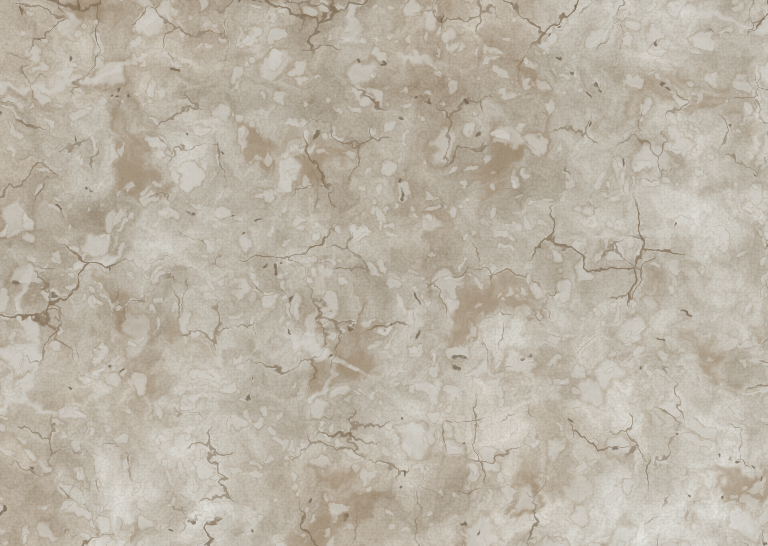
Write a Shadertoy shader that draws this texture.

```glsl
// Polished beige breccia marble: soft clouds, pale clasts, thin brown cracks and white veins.

#define BASE_TONE vec3(0.737, 0.711, 0.661)
#define TONE_AXIS vec3(1.0, 1.18, 1.38)
#define PALE      vec3(0.815, 0.805, 0.780)
#define OCHRE     vec3(0.600, 0.515, 0.410)
#define CRACK     vec3(0.500, 0.425, 0.335)
#define CLOUD_AMP  0.066
#define MOTTLE_AMP 0.060
#define CLAST_AMP  0.042
#define GRAIN_AMP  0.060
#define VEIN_WIDTH  0.009
#define CRACK_WIDTH 0.0026

vec2 hash2(vec2 p) {
    vec3 q = fract(p.xyx * vec3(0.1031, 0.1030, 0.0973));
    q += dot(q, q.yzx + 33.33);
    return fract((q.xx + q.yz) * q.zy);
}

// Layered, turned and bent sines; roughly -0.8 to 0.8
float waves(vec2 p, int octaves) {
    float sum = 0.0, amp = 0.5;
    for (int i = 0; i < octaves; i++) {
        p = mat2(1.4, 1.2, -1.2, 1.4) * p + 3.7;
        p += 0.4 * sin(p.yx * 1.1 + 0.6);
        sum += amp * sin(p.x) * cos(p.y);
        amp *= 0.63;
    }
    return sum;
}

vec2 waves2(vec2 p, int octaves) {
    return vec2(waves(p, octaves), waves(p + 41.3, octaves));
}

// Cellular noise: x = distance to centre, y = distance to border, z = cell id
vec3 cells(vec2 p) {
    vec2 base = floor(p), near = vec2(8.0), next = vec2(9.0), id = base;
    for (int j = -1; j <= 1; j++)
    for (int i = -1; i <= 1; i++) {
        vec2 cell = base + vec2(i, j);
        vec2 d = cell + 0.1 + 0.8 * hash2(cell) - p;
        if (dot(d, d) < dot(near, near)) {
            next = near;
            near = d;
            id = cell;
        } else if (dot(d, d) < dot(next, next)) {
            next = d;
        }
    }
    float border = dot(0.5 * (near + next), normalize(next - near));
    return vec3(length(near), border, hash2(id + 71.0).x);
}

// Line along cell borders that tapers away where the mask fades
float seam(vec2 p, float scale, float width, float mask) {
    float edge = cells(p * scale).y / scale;
    float w = width * mask + 0.7 / iResolution.y;
    return mask * (1.0 - smoothstep(0.2 * w, w, edge));
}

void mainImage(out vec4 fragColor, in vec2 fragCoord) {
    vec2 p = fragCoord / iResolution.y;
    vec2 bent = p + 0.032 * waves2(p * 8.0, 5);
    vec2 ragged = bent + 0.009 * waves2(p * 38.0, 4);
    float upperLeft = dot(p - vec2(0.7, 0.5), vec2(-0.5, 0.5));

    // Broad clouds, mottling and rising streaks near the bottom
    float cloud = waves(p * 2.2 + 1.9, 6) - 0.45 * upperLeft;
    float mottle = waves(ragged * 13.0, 6);
    vec2 along = mat2(0.95, -0.31, 0.31, 0.95) * bent;
    float streak = waves(along * vec2(2.5, 10.0), 4) * (1.0 - smoothstep(0.1, 0.5, p.y));
    float tone = CLOUD_AMP * cloud + MOTTLE_AMP * mottle + 0.045 * streak;

    // Angular fragments of slightly different tone
    float scale = 8.0;
    for (int i = 0; i < 3; i++) {
        vec3 c = cells(ragged * scale + float(i) * 13.0);
        tone += CLAST_AMP * (c.z - 0.5) * smoothstep(0.0, 0.12, c.y);
        scale *= 2.5;
    }

    // Fine crystalline grain
    tone += GRAIN_AMP * (0.42 - cells(p * 170.0).x);
    tone += 0.4 * GRAIN_AMP * (cells(ragged * 85.0).z - 0.5);
    vec3 color = BASE_TONE + tone * TONE_AXIS;

    // Pinkish and ochre stains
    float warm = smoothstep(-0.1, 0.7, waves(bent * 2.6 + 7.0, 5) + 0.6 * upperLeft);
    color += warm * vec3(-0.012, -0.029, -0.042);
    float stain = smoothstep(0.28, 0.75, waves(ragged * 7.0 + 23.0, 6));
    color = mix(color, OCHRE, 0.6 * stain);

    // Scattered pale fossils with faint brown rims
    scale = 13.0;
    for (int i = 0; i < 3; i++) {
        vec3 c = cells(ragged * scale + 5.0 + float(i) * 29.0);
        float present = smoothstep(0.78, 0.84, c.z);
        float radius = 0.2 + 0.8 * (c.z - 0.78);
        float soft = 0.05 + scale / iResolution.y;
        float body = 1.0 - smoothstep(radius - soft, radius + soft, c.x);
        float rim = 1.0 - smoothstep(0.0, 0.1, abs(c.x - radius - 0.09));
        color = mix(color, OCHRE, 0.22 * present * rim);
        color = mix(color, PALE, 0.6 * present * body);
        scale *= 2.0;
    }

    // White veins, then broken brown cracks
    float veinMask = smoothstep(0.05, 0.5, waves(p * 4.0 + 11.0, 3));
    color = mix(color, PALE, 0.7 * seam(ragged, 3.3, VEIN_WIDTH, veinMask));
    float crackMask = smoothstep(-0.02, 0.45, waves(p * 5.0 + 31.0, 4));
    float fineMask = smoothstep(0.02, 0.5, waves(p * 9.0 + 53.0, 4));
    color = mix(color, CRACK, 0.75 * seam(ragged + 2.7, 4.6, CRACK_WIDTH, crackMask));
    color = mix(color, CRACK, 0.55 * seam(ragged + 6.1, 12.0, 0.7 * CRACK_WIDTH, fineMask));

    // Sparse dark pits
    vec3 pit = cells(ragged * 48.0 + 3.0);
    float dark = (1.0 - smoothstep(0.08, 0.28, pit.x)) * step(0.975, pit.z);
    color = mix(color, CRACK * 0.85, 0.7 * dark);

    fragColor = vec4(clamp(color, 0.0, 1.0), 1.0);
}
```
